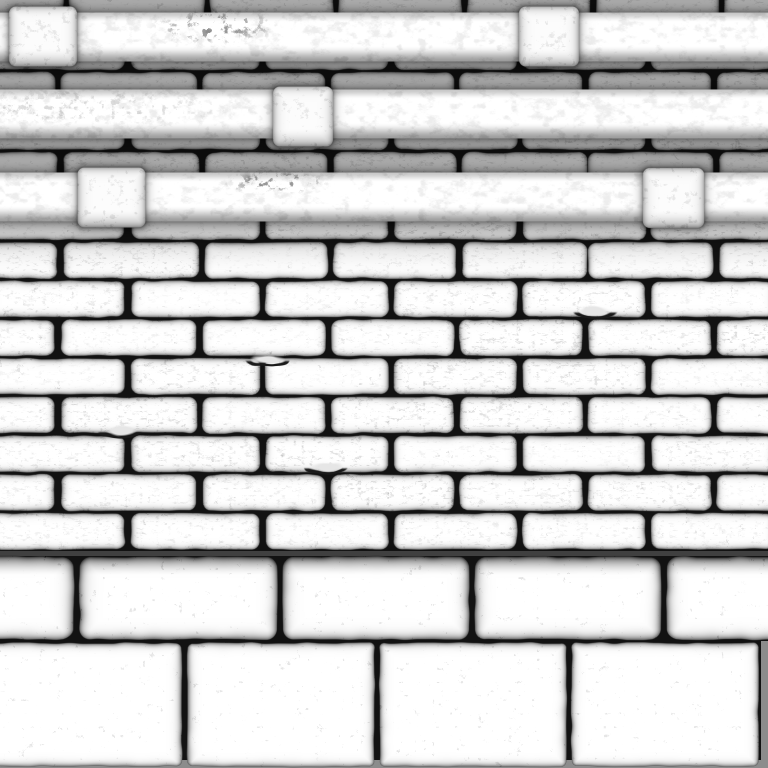
This texture map is drawn by a Shadertoy shader. Its source:

```glsl
// Occlusion-style map of a brick wall with two courses of big stones below
// and three collared pipes above. Blocks are repeated rounded boxes whose
// distance drives the edge shading; pipes and collars are layered on top.

float hash(vec2 p) {
    return fract(sin(dot(p, vec2(127.1, 311.7))) * 43758.5453);
}

float noise(vec2 p) {
    vec2 i = floor(p), f = fract(p);
    f = f * f * (3.0 - 2.0 * f);
    return mix(mix(hash(i), hash(i + vec2(1, 0)), f.x),
               mix(hash(i + vec2(0, 1)), hash(i + vec2(1, 1)), f.x), f.y);
}

float fbm(vec2 p) {
    float sum = 0.0, amp = 0.5;
    for (int i = 0; i < 4; i++) {
        sum += amp * noise(p);
        p = p * 2.03 + 7.1;
        amp *= 0.5;
    }
    return sum;
}

float roundBox(vec2 p, vec2 halfSize, float radius) {
    vec2 q = abs(p) - halfSize + radius;
    return length(max(q, 0.0)) + min(max(q.x, q.y), 0.0) - radius;
}

// Coverage of a shape with a soft one-pixel edge
float cover(float d) {
    float aa = max(0.0008, 0.75 / iResolution.y);
    return 1.0 - smoothstep(-aa, aa, d);
}

// Brick courses and the two stone courses, y measured downwards
float wall(vec2 p) {
    float x = p.x + 0.1 * max(0.2474 - p.x, 0.0);
    float height = 0.0504, pitch = 0.1674, start, row, fade = 0.0027, radius = 0.011;
    vec2 local, gap = vec2(0.0035, 0.0017);
    float mortar = 0.07;
    if (p.y < 0.7175) {
        float course = (p.y - 0.3138) / height;
        if (p.y < 0.3138) { height = 0.0586; course = (p.y - 0.3138) / height; }
        if (p.y < 0.1966) { height = 0.0521; course = (p.y - 0.1966) / height - 2.0; }
        row = floor(course);
        start = 0.26 + 0.082 * mod(row, 2.0);
        local.y = (fract(course) - 0.5) * height;
        if (row == -6.0) start += 0.01;
        // Two courses sit a little to the right and hold a hairline joint
        if (row == 0.0 || row == -2.0) {
            start += 0.003;
            if (abs(p.x - 0.765) < 0.03) gap.x = 0.0008;
        }
    } else {
        bool lower = p.y > 0.8346;
        if (lower && p.x > 0.9915) return 0.55;
        row = lower ? 21.0 : 20.0;
        height = lower ? 0.1654 : 0.1171;
        pitch = 0.25;
        start = lower ? 0.2409 : 0.1146;
        local.y = p.y - (lower ? 0.9176 : 0.7786);
        fade = lower ? 0.0032 : 0.0048;
        radius = lower ? 0.007 : 0.014;
        gap = lower ? vec2(0.0033, 0.0022) : vec2(0.0036, 0.0046);
        mortar = p.y < 0.724 ? 0.25 : 0.07;
        if (p.y > 0.99) mortar = 0.55;
    }
    float column = (x - start) / pitch;
    local.x = (fract(column) - 0.5) * pitch;
    float d = roundBox(local, vec2(pitch, height) * 0.5 - gap, radius);
    d += 0.0022 * (noise(p * 55.0 + row) - 0.5);
    // Faces: dark rim, streaky grain and faint pits
    float face = 1.0 - 0.65 * exp(min(d, 0.0) / fade);
    float rough = hash(vec2(floor(column), row));
    if (row < 20.0) face -= 0.11 * (0.3 + rough) * smoothstep(0.5, 0.8, fbm(p * vec2(190.0, 330.0)));
    face -= 0.1 * smoothstep(0.66, 0.8, fbm(p * 170.0 + 9.0));
    // Upper stones darken towards their top edge
    if (row == 20.0) face -= 0.22 * (1.0 - smoothstep(0.726, 0.75, p.y));
    return mix(mortar, face, cover(d));
}

void mainImage(out vec4 fragColor, in vec2 fragCoord) {
    vec2 p = fragCoord / iResolution.xy;
    p.y = 1.0 - p.y;
    float shade = wall(p);

    // Chipped corners along the joints: pale dent with a thin dark lip
    vec2 chips[4] = vec2[4](vec2(0.772, 0.405), vec2(0.347, 0.468),
                            vec2(0.157, 0.561), vec2(0.426, 0.608));
    for (int i = 0; i < 4; i++) {
        vec2 q = (p - chips[i]) / vec2(0.019, 0.0065);
        float e = length(q) + 0.5 * (noise(p * 70.0) - 0.5);
        float lip = smoothstep(0.0, 0.6, q.y) * (1.0 - smoothstep(0.1, 0.35, abs(e - 1.25)));
        shade = mix(shade, 0.9, 1.0 - smoothstep(0.6, 1.15, e));
        shade = mix(shade, 0.1, lip);
    }

    // Shade cast on the wall behind the pipes
    shade *= mix(0.69, 1.0, smoothstep(0.26, 0.36, p.y));

    // Pipes, lit from above
    float grain = fbm(p * vec2(100.0, 130.0));
    float pipeY[3] = float[3](0.0482, 0.1484, 0.2565);
    for (int i = 0; i < 3; i++) {
        float t = (p.y - pipeY[i]) / 0.0319;
        float d = (abs(t) - 1.0) * 0.0319;
        shade *= 1.0 - 0.4 * exp(-max(d, 0.0) / 0.006);
        float body = 1.0 - 0.22 * smoothstep(0.6, 1.0, -t) - 0.4 * smoothstep(0.35, 1.05, t);
        body -= 0.07 * smoothstep(0.45, 0.75, grain);
        shade = mix(shade, body, cover(d));
    }

    // Worn patches on the pipes: centre, then radii
    vec4 worn[3] = vec4[3](vec4(0.28, 0.036, 0.09, 0.025), vec4(0.12, 0.14, 0.22, 0.026),
                           vec4(0.358, 0.238, 0.075, 0.016));
    float pits = smoothstep(0.5, 0.7, fbm(p * 150.0 + 4.0));
    for (int i = 0; i < 3; i++) {
        float patchArea = 1.0 - smoothstep(0.3, 1.1, length((p - worn[i].xy) / worn[i].zw));
        shade -= (i == 1 ? 0.14 : 0.4) * pits * patchArea;
    }

    // Collars: centre and half width
    vec3 collars[5] = vec3[5](vec3(0.056, 0.0475, 0.0443), vec3(0.7148, 0.0475, 0.0391),
        vec3(0.3945, 0.1517, 0.0391), vec3(0.1452, 0.2572, 0.0443), vec3(0.877, 0.2578, 0.04));
    for (int i = 0; i < 5; i++) {
        vec2 q = p - collars[i].xy;
        float d = roundBox(q, vec2(collars[i].z, 0.0391), 0.009);
        shade *= 1.0 - 0.45 * exp(-max(d, 0.0) / 0.004);
        float body = 0.99 - 0.35 * exp(min(d, 0.0) / 0.0045) - 0.15 * smoothstep(0.015, 0.04, q.y);
        body -= 0.08 * smoothstep(0.55, 0.75, fbm(p * 170.0));
        shade = mix(shade, body, cover(d));
    }

    fragColor = vec4(vec3(clamp(shade, 0.0, 1.0)), 1.0);
}
```
